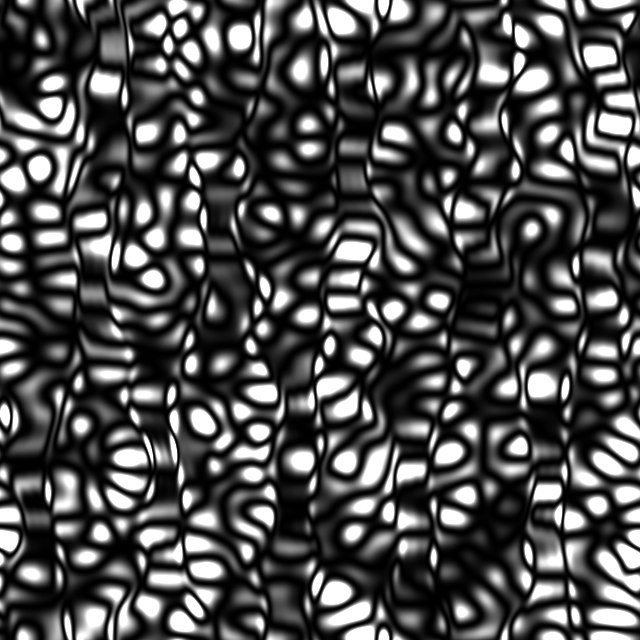
A three.js fragment shader for this texture:

```glsl
varying vec2 vUv;

const float TAU = 6.2831853;
const int WAVES = 48;

float hash(float n) {
  return fract(sin(n * 12.9898 + 4.137) * 43758.547);
}

// Slow periodic drift that bends the columns
float drift(vec2 p) {
  float sum = 0.0;
  for (int i = 0; i < 10; i++) {
    float n = float(i);
    vec2 cycles = floor(vec2(hash(n + 60.1), hash(n + 80.3)) * vec2(11.0, 13.0)) - vec2(5.0, 6.0);
    sum += sin(TAU * (dot(cycles, p) + hash(n + 100.7)));
  }
  return sum * 0.5;
}

// Squeezes x along wandering columns and stretches it between them
vec2 squeezeColumns(vec2 p) {
  float phase = TAU * 10.0 * p.x + drift(p);
  float shift = sin(phase) + 0.25 * sin(2.0 * phase);
  return p + vec2(0.0115 * shift, 0.0);
}

// Interference of plane waves with whole cycle counts, unit variance
float interference(vec2 p) {
  float sum = 0.0;
  for (int i = 0; i < WAVES; i++) {
    float n = float(i);
    float angle = 0.5 * TAU * (n + hash(n + 1.3)) / float(WAVES);
    float radius = mix(0.72, 1.08, hash(n + 20.9));
    vec2 cycles = floor(radius * vec2(19.0, 17.5) * vec2(cos(angle), sin(angle)) + 0.5);
    sum += cos(TAU * (dot(cycles, p) + hash(n + 140.2)));
  }
  return sum * sqrt(2.0 / float(WAVES));
}

void main() {
  float wave = interference(squeezeColumns(vUv));

  // Squared amplitude: dark nodal lines and clipped bright lobes
  float intensity = min(0.37 * wave * wave, 1.0);
  gl_FragColor = vec4(vec3(intensity), 1.0);
}
```
